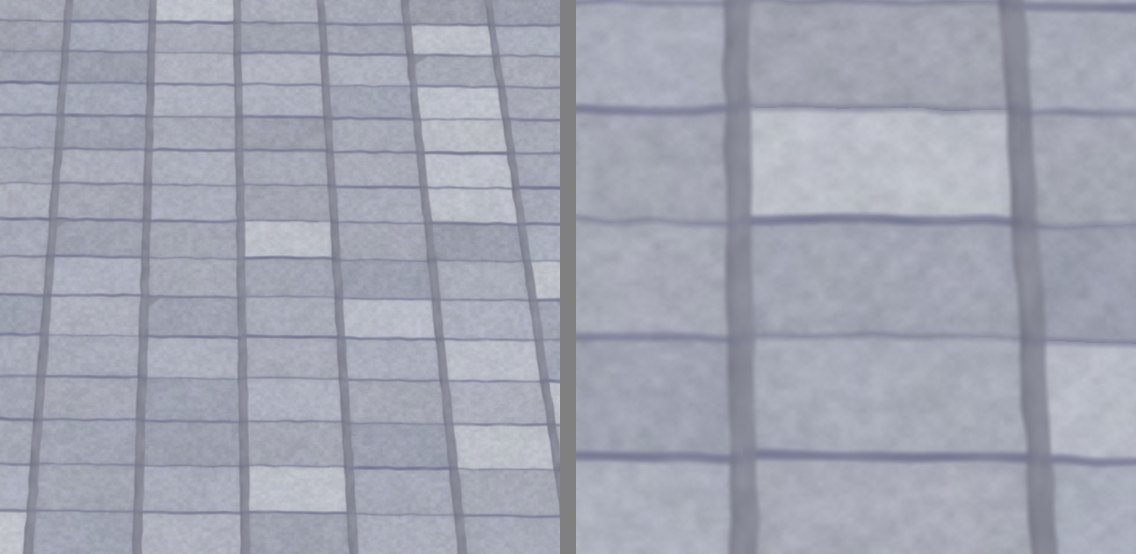
Left, the full canvas; right, a detail of the centre.
A Shadertoy shader for this texture:

```glsl
// Grey stone paving seen in mild perspective: straight columns of slabs split
// by wide mortar joints, with thin uneven cross joints between the rows.
// A projection gives slab coordinates; hashes and noise vary tone and wear.

const vec3 SLAB_DARK   = vec3(0.605, 0.620, 0.675);
const vec3 SLAB_LIGHT  = vec3(0.685, 0.700, 0.750);
const vec3 SLAB_PALE   = vec3(0.755, 0.770, 0.800);
const vec3 MORTAR      = vec3(0.525, 0.535, 0.585);
const vec3 CROSS_JOINT = vec3(0.455, 0.465, 0.570);

float hash(vec2 p) {
    vec3 q = fract(p.xyx * 0.1031);
    q += dot(q, q.yzx + 33.33);
    return fract((q.x + q.y) * q.z);
}

float noise(vec2 p) {
    vec2 i = floor(p), f = fract(p);
    f = f * f * (3.0 - 2.0 * f);
    return mix(mix(hash(i), hash(i + vec2(1, 0)), f.x),
               mix(hash(i + vec2(0, 1)), hash(i + vec2(1, 1)), f.x), f.y);
}

float fbm(vec2 p) {
    float sum = 0.0, amp = 0.5;
    for (int i = 0; i < 3; i++) {
        sum += amp * noise(p);
        p = p * 2.03 + 17.1;
        amp *= 0.5;
    }
    return sum / 0.875;
}

// Coverage of a soft line, from the distance to its centre.
float line(float d, float halfWidth, float blur) {
    return 1.0 - smoothstep(halfWidth - blur, halfWidth + blur, d);
}

// Distance to the nearest whole number.
float toInteger(float x) {
    return abs(fract(x + 0.5) - 0.5);
}

// Column width at a depth measured down from the top edge.
float columnWidth(float depth) {
    return 0.1497 + 0.0443 * depth;
}

// Slab tone: random grey, at most one pale slab per row, a faint warm cast.
vec3 slabColor(vec2 id) {
    vec3 c = mix(SLAB_DARK, SLAB_LIGHT, hash(id + 41.0));
    float paleColumn = floor(hash(vec2(id.y, 7.0)) * 9.0) - 3.0;
    if (id.x == paleColumn) c = mix(SLAB_LIGHT, SLAB_PALE, 0.5 + 0.5 * hash(id + 5.0));
    return c + vec3(0.008, 0.004, -0.010) * (hash(id + 83.0) - 0.4);
}

// Fine stone grain with broad stains and a slight colour drift.
vec3 stoneGrain(vec2 p) {
    float grain = fbm(p * vec2(115.0, 135.0)) - 0.5;
    float stain = fbm(p * 22.0 + 9.0) - 0.5;
    float drift = noise(p * 48.0 + 31.0) - 0.5;
    return vec3(0.085 * grain + 0.035 * stain) + vec3(0.008, -0.002, 0.012) * drift;
}

void mainImage(out vec4 fragColor, in vec2 fragCoord) {
    vec2 p = fragCoord / iResolution.xy;
    float blur = max(0.0024, 0.8 / iResolution.x);

    // Project the canvas onto the paving, with a slight tilt and worn edges.
    float depth = 1.0 - p.y - 0.010 * (p.x - 0.4);
    float width = columnWidth(depth);
    float height = width * width / 0.4245;
    vec2 wobble = (vec2(noise(p * 45.0), noise(p * 45.0 + 60.0)) - 0.5) * 0.0028;
    float u = (p.x + wobble.x - 0.423 - 0.0157 * depth) / width;
    float column = floor(u);
    float v = 63.26 - 9.583 / width + wobble.y / height;
    v += 0.05 * (hash(vec2(column, 3.0)) - 0.5);
    vec2 id = vec2(column, floor(v));
    vec2 cell = vec2(u, v) - id;

    vec3 color = slabColor(id) + stoneGrain(p);

    // Distances to the joints in canvas units.
    float sideDist = toInteger(u) * width;
    float crossDist = toInteger(v) * height;

    // Slabs darken softly towards their edges.
    color -= 0.025 * exp(-crossDist / 0.005);
    color -= 0.020 * exp(-max(sideDist - 0.045 * width, 0.0) / 0.004);

    // Cross joints differ in strength and thickness from slab to slab.
    vec2 jointId = vec2(column, floor(v + 0.5));
    float strength = hash(jointId + 19.0);
    float crossMask = line(crossDist, mix(0.0017, 0.0030, strength), blur);
    crossMask *= mix(0.42, 0.95, strength) * mix(0.75, 1.1, noise(p * 38.0 + 4.0));
    color = mix(color, CROSS_JOINT, clamp(crossMask, 0.0, 1.0));

    // A few slabs have lost their upper left corner.
    float chipDist = (cell.x - 0.05) * width + 1.6 * cell.y * height;
    float chip = line(chipDist, 0.026, 0.005) * step(0.97, hash(id + 57.0));
    color = mix(color, MORTAR, 0.75 * chip);

    // Wide mortar joints, mottled along their length, darker on one side.
    float side = fract(u + 0.5) - 0.5;
    vec3 mortar = MORTAR + 0.09 * (fbm(p * vec2(70.0, 45.0) + 12.0) - 0.5);
    mortar -= 0.035 * smoothstep(0.0, 0.045, -side);
    mortar -= vec3(0.030, 0.030, 0.012) * line(crossDist, 0.004, 0.004);
    color = mix(color, mortar, 0.95 * line(sideDist, 0.045 * width, blur));

    fragColor = vec4(clamp(color, 0.0, 1.0), 1.0);
}
```
